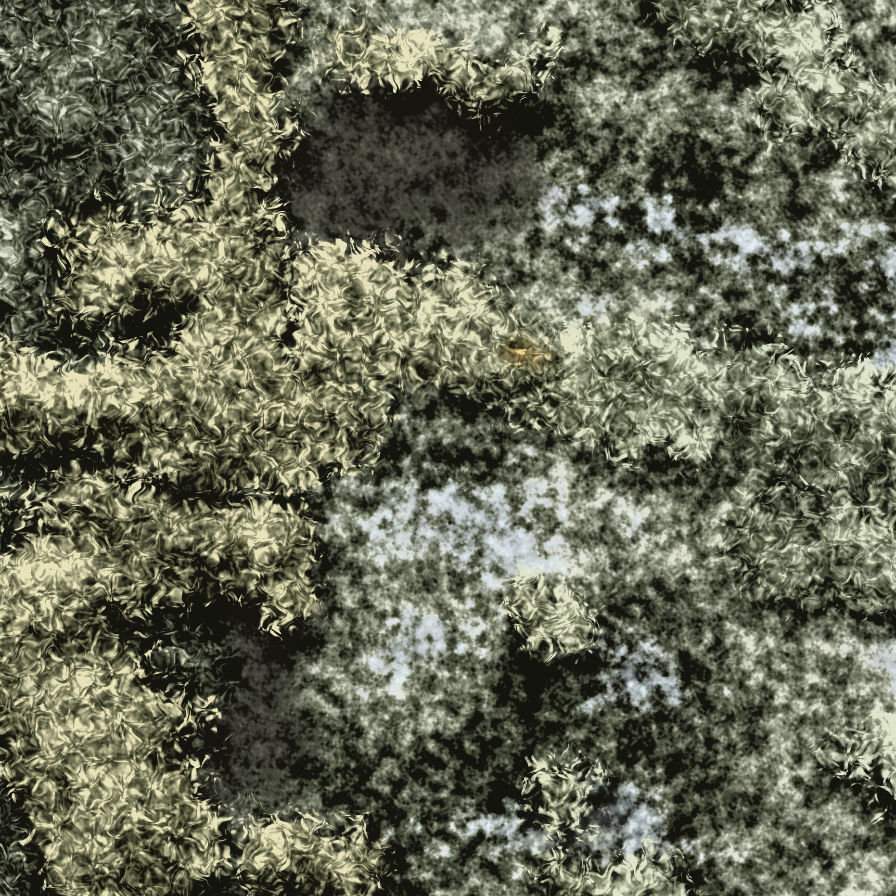
Reproduce this texture procedurally as a WebGL 2 fragment shader.

```glsl
#version 300 es
precision highp float;

uniform vec2 u_resolution;
out vec4 fragColor;

float hash(vec2 p) {
  return fract(sin(dot(p, vec2(127.1, 311.7))) * 43758.5453);
}

float noise(vec2 p) {
  vec2 i = floor(p), f = fract(p);
  f = f * f * (3.0 - 2.0 * f);
  return mix(mix(hash(i), hash(i + vec2(1, 0)), f.x),
             mix(hash(i + vec2(0, 1)), hash(i + vec2(1, 1)), f.x), f.y);
}

float fbm(vec2 p) {
  float sum = 0.0, amp = 0.5;
  for (int i = 0; i < 5; i++) {
    sum += amp * noise(p);
    p = mat2(1.6, 1.2, -1.2, 1.6) * p + 5.3;
    amp *= 0.5;
  }
  return sum;
}

// Positive inside a rounded bar from a to b
float bar(vec2 p, vec2 a, vec2 b, float radius) {
  vec2 ab = b - a;
  return radius - length(p - a - ab * clamp(dot(p - a, ab) / dot(ab, ab), 0.0, 1.0));
}

// Overlapping tapered leaflets, the brightest on top
float fronds(vec2 p, float count) {
  vec2 g = p * count, cell = floor(g);
  float top = 0.0;
  for (int j = -1; j <= 1; j++) {
    for (int i = -1; i <= 1; i++) {
      vec2 id = cell + vec2(i, j);
      vec2 d = g - id - vec2(hash(id + 3.1), hash(id + 7.7));
      float a = 6.2832 * hash(id + 1.3);
      d = mat2(cos(a), -sin(a), sin(a), cos(a)) * d;
      float width = 0.36 * (1.0 - d.x * d.x / 0.75);
      float leaf = smoothstep(0.0, 0.28, width - abs(d.y));
      top = max(top, leaf * (0.35 + 0.65 * hash(id + 9.2)) * (0.8 + 0.35 * d.x));
    }
  }
  return top;
}

// Height of the moss cushions above the rock
float mossHeight(vec2 p) {
  p += 0.12 * (vec2(fbm(p * 13.0), fbm(p * 13.0 + 7.0)) - 0.48);
  // Upright trunk and the clumps around it
  float h = bar(p, vec2(0.28, 1.05), vec2(0.26, 0.55), 0.06);
  h = max(h, bar(p, vec2(0.11, 0.70), vec2(0.2, 0.73), 0.06));
  h = max(h, bar(p, vec2(0.0, 0.55), vec2(0.37, 0.53), 0.075));
  h = max(h, bar(p, vec2(0.14, 0.4), vec2(0.29, 0.39), 0.07));
  h = max(h, bar(p, vec2(0.03, 0.31), vec2(0.13, 0.1), 0.12));
  h = max(h, bar(p, vec2(0.4, 0.93), vec2(0.57, 0.92), 0.04));
  // Arching root
  h = max(h, bar(p, vec2(0.38, 0.65), vec2(0.57, 0.6), 0.075));
  h = max(h, bar(p, vec2(0.57, 0.6), vec2(0.76, 0.575), 0.065));
  h = max(h, bar(p, vec2(0.76, 0.575), vec2(1.05, 0.48), 0.065));
  h = max(h, bar(p, vec2(0.9, 0.38), vec2(1.05, 0.4), 0.08));
  // Corner root and low cushions
  h = max(h, bar(p, vec2(0.76, 1.02), vec2(1.03, 0.83), 0.05));
  h = max(h, bar(p, vec2(0.6, 0.33), vec2(0.62, 0.33), 0.045));
  h = max(h, bar(p, vec2(0.99, 0.17), vec2(1.03, 0.17), 0.06));
  h = max(h, bar(p, vec2(0.61, 0.12), vec2(0.63, 0.1), 0.035));
  h = max(h, bar(p, vec2(0.29, 0.06), vec2(0.4, 0.06), 0.045));
  return max(h, bar(p, vec2(0.62, 0.01), vec2(0.72, 0.02), 0.035));
}

vec3 stoneRamp(float t) {
  vec3 c = mix(vec3(0.08, 0.08, 0.055), vec3(0.27, 0.29, 0.22), smoothstep(0.0, 0.28, t));
  c = mix(c, vec3(0.44, 0.46, 0.38), smoothstep(0.25, 0.47, t));
  c = mix(c, vec3(0.63, 0.65, 0.57), smoothstep(0.43, 0.67, t));
  return mix(c, vec3(0.88, 0.89, 0.82), smoothstep(0.62, 0.9, t));
}

void main() {
  vec2 p = gl_FragCoord.xy / u_resolution;
  vec2 bent = p + 0.016 * vec2(noise(p * 70.0), noise(p * 70.0 + 4.0));
  float leaves = 0.55 * fronds(bent, 80.0) + 0.45 * fronds(bent + 0.37, 135.0) - 0.4;
  float lumps = fbm(p * 17.0) - 0.48;
  float grit = fbm(mat2(0.8, 0.6, -0.6, 0.8) * p * 85.0 + 2.0) - 0.48;
  float speckle = noise(mat2(0.6, 0.8, -0.8, 0.6) * p * 310.0) - 0.5;

  float height = mossHeight(p);
  float above = mossHeight(p + vec2(-0.01, 0.03));
  float cover = smoothstep(-0.01, 0.01, height + leaves * 0.05 + grit * 0.03);
  float shadow = smoothstep(-0.03, 0.02, above);

  // Mottled rock, leafier toward the left
  float rockTone = 0.42 + 0.9 * (fbm(p * vec2(5.0, 8.0) + 3.0) - 0.48)
                 + 1.35 * grit + 0.35 * speckle + 0.6 * lumps + 0.25 * leaves;
  float leafyTone = 0.48 + 0.9 * leaves + 0.8 * lumps + 0.7 * grit + 0.25 * speckle;
  rockTone = mix(rockTone, leafyTone, smoothstep(0.36, 0.2, p.x));

  // Smooth dark hollows
  float hollow = max(bar(p, vec2(0.42, 0.8), vec2(0.49, 0.82), 0.085),
                     bar(p, vec2(0.29, 0.3), vec2(0.29, 0.18), 0.045));
  hollow = smoothstep(-0.04, 0.03, hollow + 0.12 * lumps + 0.06 * grit);
  rockTone = mix(rockTone, 0.17 + 0.2 * speckle + 0.3 * grit, 0.85 * hollow);
  rockTone -= 0.32 * shadow;

  // Pale blue lichen stains
  float stain = max(bar(p, vec2(0.47, 0.46), vec2(0.56, 0.41), 0.04),
                    bar(p, vec2(0.65, 0.77), vec2(0.94, 0.7), 0.02));
  stain = max(stain, 0.35 * (fbm(p * vec2(7.0, 11.0) + 8.0) - 0.66));
  stain = smoothstep(-0.01, 0.06, stain + 0.18 * lumps + 0.2 * grit);
  stain *= smoothstep(0.3, 0.42, p.x) * (1.0 - 0.7 * shadow) * (1.0 - hollow);
  vec3 rock = stoneRamp(rockTone + 0.22 * stain);
  rock = mix(rock, vec3(0.7, 0.75, 0.81) * (0.9 + 1.1 * grit + 0.2 * speckle), 0.6 * stain);
  rock = mix(rock, rock * vec3(1.02, 0.96, 1.06), hollow);

  // Moss lit from above, warmer and crisper toward the left
  float warmth = smoothstep(0.85, 0.3, p.x);
  float relief = clamp(4.0 * (height - above), -0.2, 0.2);
  float mossTone = 0.64 + relief + mix(0.8, 1.0, warmth) * leaves
                 + 0.85 * lumps + 0.9 * grit + 0.25 * speckle;
  vec3 moss = stoneRamp(mossTone) * mix(vec3(0.99, 1.01, 0.97), vec3(1.04, 1.0, 0.89), warmth);
  float rust = smoothstep(0.03, 0.0, length((p - vec2(0.57, 0.605)) * vec2(0.7, 1.5)) + 0.1 * lumps);
  moss = mix(moss, moss * vec3(1.1, 0.88, 0.6), 0.7 * rust);

  fragColor = vec4(clamp(mix(rock, moss, cover), 0.0, 1.0), 1.0);
}
```
